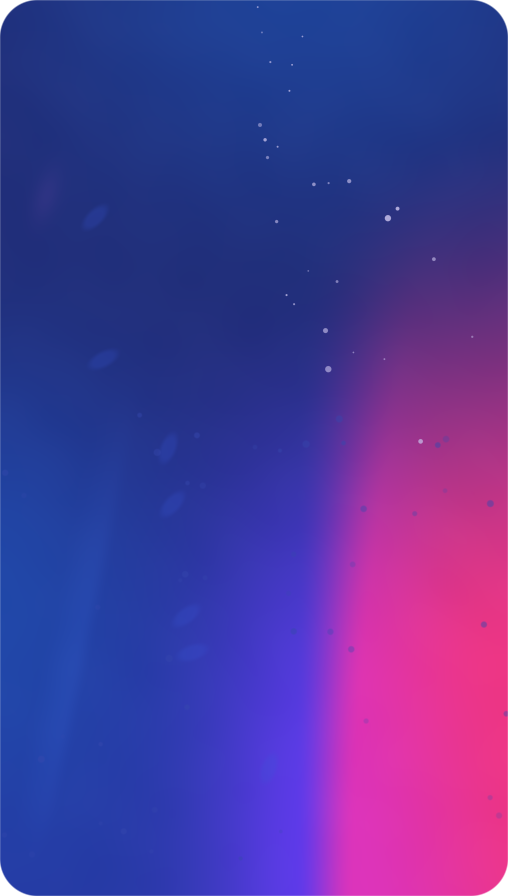
Write a Shadertoy shader that draws this background.

```glsl
// A rounded card with a deep blue backdrop, a violet column and a pink glow.
// Soft masks blend the colour fields; hashed loops scatter stars, motes and
// smudges; a rounded-box distance trims the corners.

const vec3 NAVY    = vec3(0.130, 0.165, 0.450);
const vec3 BLUE    = vec3(0.150, 0.220, 0.640);
const vec3 AZURE   = vec3(0.125, 0.290, 0.670);
const vec3 SKY     = vec3(0.120, 0.275, 0.620);
const vec3 VIOLET  = vec3(0.380, 0.230, 0.930);
const vec3 MAGENTA = vec3(0.860, 0.200, 0.730);
const vec3 ROSE    = vec3(0.930, 0.210, 0.520);
const vec3 STAR    = vec3(0.780, 0.750, 0.920);
const vec3 MOTE    = vec3(0.210, 0.280, 0.680);
const vec3 SMUDGE  = vec3(0.220, 0.340, 0.850);
const vec3 PAPER   = vec3(1.0);

const float CORNER_RADIUS = 0.042;  // in canvas heights
const float GRAIN = 0.012;
const int STARS = 28;
const int MOTES = 46;
const int SMUDGES = 7;

vec2 hash2(float n) {
    vec3 p = fract(vec3(n) * vec3(0.1031, 0.1030, 0.0973));
    p += dot(p, p.yzx + 33.33);
    return fract((p.xx + p.yz) * p.zy);
}

float gradientNoise(vec2 p) {
    vec2 i = floor(p), f = fract(p), u = f * f * (3.0 - 2.0 * f);
    vec4 corner;
    for (int k = 0; k < 4; k++) {
        vec2 o = vec2(k & 1, k >> 1);
        vec2 g = hash2(dot(i + o, vec2(1.0, 57.0)) + 11.0) * 2.0 - 1.0;
        corner[k] = dot(g, f - o);
    }
    return mix(mix(corner.x, corner.y, u.x), mix(corner.z, corner.w, u.x), u.y);
}

float glow(vec2 p, vec2 center, vec2 size) {
    vec2 d = (p - center) / size;
    return exp(-dot(d, d));
}

float disc(vec2 p, vec2 center, float radius, float soft) {
    return 1.0 - smoothstep(radius - soft, radius + soft, length(p - center));
}

float roundedBox(vec2 p, vec2 halfSize, float radius) {
    vec2 d = abs(p) - halfSize + radius;
    return length(max(d, 0.0)) + min(max(d.x, d.y), 0.0) - radius;
}

// Blue fields on the left and top, violet and pink on the lower right
vec3 backdrop(vec2 uv) {
    vec3 col = mix(NAVY, BLUE, 1.0 - smoothstep(0.15, 0.72, uv.y));
    col = mix(col, SKY, 0.9 * glow(uv, vec2(0.60, 1.04), vec2(0.55, 0.27)));
    col = mix(col, AZURE, 0.9 * glow(uv, vec2(-0.05, 0.32), vec2(0.34, 0.27)));

    float column = glow(vec2(uv.x, 0.0), vec2(0.64, 0.0), vec2(0.23, 1.0));
    col = mix(col, VIOLET, column * (1.0 - smoothstep(0.05, 0.72, uv.y)));

    float edge = smoothstep(0.58, 0.70 + 0.3 * uv.y * uv.y, uv.x);
    float rise = 1.0 - smoothstep(0.22, 0.87, uv.y - 0.14 * (uv.x - 0.8));
    vec3 pink = mix(MAGENTA, ROSE, smoothstep(0.70, 1.10, uv.x + 0.4 * uv.y));
    return mix(col, pink, edge * rise);
}

// Slanted, faint shafts of light
float beam(vec2 uv) {
    float across = uv.x - mix(0.05, 0.27, uv.y / 0.6);
    float shaft = smoothstep(-0.07, 0.0, across) * (1.0 - smoothstep(0.0, 0.035, across));
    return shaft * smoothstep(0.0, 0.2, uv.y) * (1.0 - smoothstep(0.3, 0.62, uv.y));
}

void mainImage(out vec4 fragColor, in vec2 fragCoord) {
    vec2 uv = fragCoord / iResolution.xy;
    vec2 p = fragCoord / iResolution.y;
    vec2 canvas = vec2(iResolution.x / iResolution.y, 1.0);
    float aa = 1.0 / iResolution.y;

    vec3 col = backdrop(uv);
    col += vec3(0.015, 0.025, 0.035) * beam(uv);
    vec2 wisp = uv - vec2(0.09, 0.78);
    wisp.x -= 0.45 * wisp.y;
    col += vec3(0.05, 0.015, 0.03) * glow(wisp, vec2(0.0), vec2(0.025, 0.03));
    col += GRAIN * gradientNoise(uv * vec2(9.0, 16.0));

    // Smudges: tilted ellipses strewn down a diagonal
    for (int i = 0; i < SMUDGES; i++) {
        vec2 h = hash2(float(i) + 3.0);
        float t = (float(i) + 0.5) / float(SMUDGES);
        vec2 c = mix(vec2(0.20, 0.78), vec2(0.54, 0.10), t) + (h - 0.5) * vec2(0.18, 0.08);
        float a = 0.3 + 1.6 * h.x;
        vec2 d = mat2(cos(a), -sin(a), sin(a), cos(a)) * (p - c * canvas);
        float shape = 1.0 - smoothstep(0.5, 1.1, length(d / vec2(0.021, 0.010)));
        col = mix(col, SMUDGE, 0.22 * shape);
    }

    // Motes: dim specks over the lower half
    for (int i = 0; i < MOTES; i++) {
        vec2 h = hash2(float(i) + 101.0), k = hash2(float(i) + 211.0);
        vec2 c = vec2(h.x, 0.04 + 0.50 * h.y) * canvas;
        col = mix(col, MOTE, (0.2 + 0.3 * k.y) * disc(p, c, mix(0.002, 0.004, k.x), aa));
    }

    // Stars: a drift that widens from the top centre to the right side
    for (int i = 0; i < STARS; i++) {
        vec2 h = hash2(float(i) + 307.0), k = hash2(float(i) + 401.0);
        float t = (float(i) + 0.5) / float(STARS);
        vec2 c = mix(vec2(0.53, 0.99), vec2(0.80, 0.53), t);
        c += (h - 0.5) * mix(vec2(0.10, 0.03), vec2(0.48, 0.10), t);
        float radius = mix(0.0009, 0.0036, k.x * k.x);
        col = mix(col, STAR, (0.45 + 0.4 * k.y) * disc(p, c * canvas, radius, 0.7 * aa));
    }

    float box = roundedBox(p - 0.5 * canvas, 0.5 * canvas, CORNER_RADIUS);
    col = mix(col, PAPER, smoothstep(-aa, aa, box));
    fragColor = vec4(col, 1.0);
}
```
